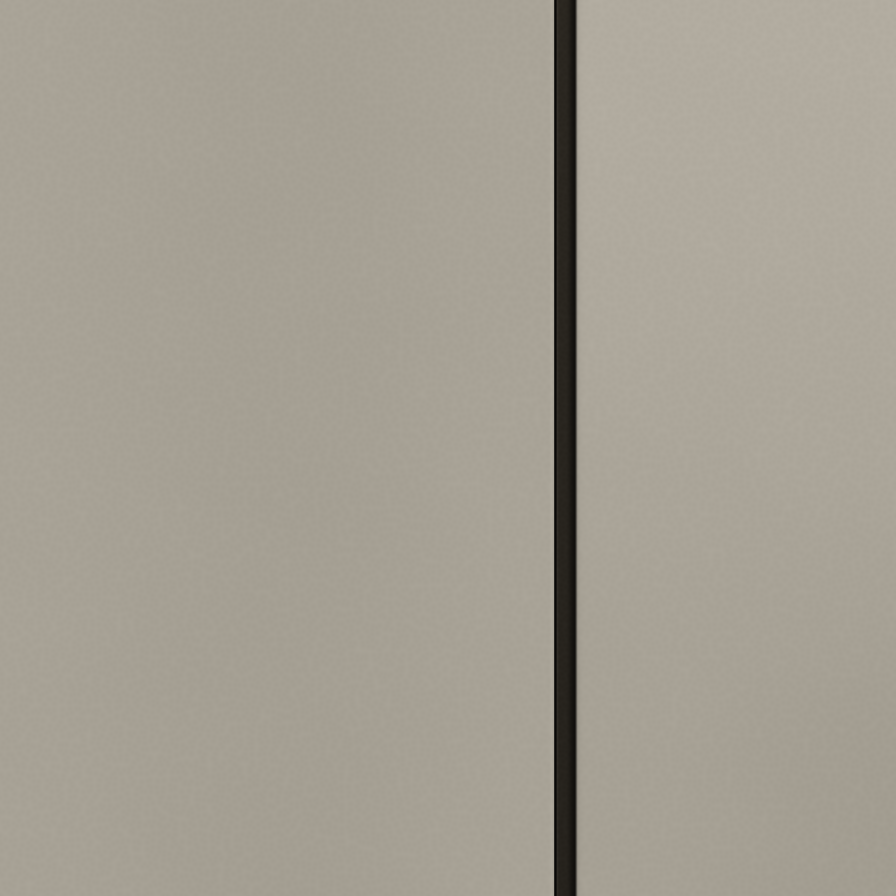
Reproduce this texture procedurally as a WebGL 2 fragment shader.

```glsl
#version 300 es
precision highp float;
// Two satin, warm grey panels parted by a narrow, dark vertical groove.
// Broad gradients shade the panels, cellular noise and layered sines add
// a faint grain, and smoothed steps build the profile of the groove.

#define GROOVE_LEFT 0.6185
#define GROOVE_RIGHT 0.6432
#define LIP_WIDTH 0.0026
#define GRAIN_CELLS 150.0
#define GRAIN_AMOUNT 0.016
#define MOTTLE_AMOUNT 0.003
#define PANEL_COLOR vec3(0.643, 0.622, 0.574)
#define SHEEN_COLOR vec3(0.700, 0.677, 0.630)
#define GROOVE_COLOR vec3(0.165, 0.150, 0.125)
#define SHADOW_COLOR vec3(0.035, 0.032, 0.026)

uniform vec2 u_resolution;
out vec4 fragColor;

vec2 hash2(vec2 cell) {
    vec3 p = fract(vec3(cell.xyx) * vec3(0.1031, 0.1030, 0.0973));
    p += dot(p, p.yzx + 33.33);
    return fract((p.xx + p.yz) * p.zy);
}

// Distance to the nearest scattered point
float cellular(vec2 p) {
    vec2 cell = floor(p), local = fract(p);
    float nearest = 2.0;
    for (int y = -1; y <= 1; y++) {
        for (int x = -1; x <= 1; x++) {
            vec2 offset = vec2(x, y);
            vec2 delta = offset + hash2(cell + offset) - local;
            nearest = min(nearest, dot(delta, delta));
        }
    }
    return sqrt(nearest);
}

// Soft, cloudy variation from rotated sines
float mottle(vec2 p) {
    float sum = 0.0, weight = 0.5;
    for (int i = 0; i < 4; i++) {
        sum += weight * sin(p.x + 1.7 * sin(p.y)) * sin(p.y + 1.3);
        p = mat2(1.5, 1.1, -1.1, 1.5) * p + 2.1;
        weight *= 0.6;
    }
    return sum;
}

// Amount of sheen on each panel, 0 = base colour, 1 = full sheen
float panelSheen(vec2 uv) {
    float leftEdge = 0.2 * (1.0 - smoothstep(0.0, 0.3, uv.x));
    float nearGroove = 0.25 * smoothstep(0.35, 0.61, uv.x);
    float leftPanel = 0.08 + leftEdge + nearGroove + 0.12 * (uv.y - 0.5);
    float topLight = smoothstep(0.1, 1.0, uv.y);
    float cornerShade = smoothstep(0.7, 1.0, uv.x) * (1.0 - smoothstep(0.0, 0.5, uv.y));
    float rightPanel = 0.2 + 0.75 * topLight - 0.35 * cornerShade;
    return mix(leftPanel, rightPanel, step(GROOVE_LEFT + 0.01, uv.x));
}

void main() {
    vec2 uv = gl_FragCoord.xy / u_resolution;
    float aa = 0.75 / u_resolution.x;

    // Panels with grain
    vec3 color = mix(PANEL_COLOR, SHEEN_COLOR, panelSheen(uv));
    color += GRAIN_AMOUNT * (cellular(uv * GRAIN_CELLS) - 0.5);
    color += MOTTLE_AMOUNT * mottle(uv * 14.0);

    // Thin glint before the groove and soft shade after it
    float glintOffset = (uv.x - GROOVE_LEFT + 0.003) / 0.0016;
    color += 0.025 * exp(-glintOffset * glintOffset);
    float pastGroove = uv.x - GROOVE_RIGHT;
    color *= 1.0 - 0.12 * step(-0.004, pastGroove) * exp(-max(pastGroove, 0.0) / 0.0025);

    // Groove: black lip, brown floor, shaded right wall
    float lip = 1.0 - smoothstep(-aa, aa, uv.x - GROOVE_LEFT - LIP_WIDTH);
    float wall = smoothstep(GROOVE_RIGHT - 0.012, GROOVE_RIGHT - 0.001, uv.x);
    float rimOffset = (uv.x - GROOVE_LEFT - LIP_WIDTH - 0.0012) / 0.001;
    vec3 groove = GROOVE_COLOR * (0.9 + 0.12 * uv.y);
    groove += 0.035 * exp(-rimOffset * rimOffset);
    groove += GRAIN_AMOUNT * (cellular(uv * GRAIN_CELLS * 1.3) - 0.5);
    groove = mix(groove, SHADOW_COLOR, max(lip, 0.75 * wall));

    float inside = smoothstep(-aa, aa, uv.x - GROOVE_LEFT)
                 * (1.0 - smoothstep(-0.0012 - aa, 0.0012 + aa, pastGroove));
    fragColor = vec4(mix(color, groove, inside), 1.0);
}
```
